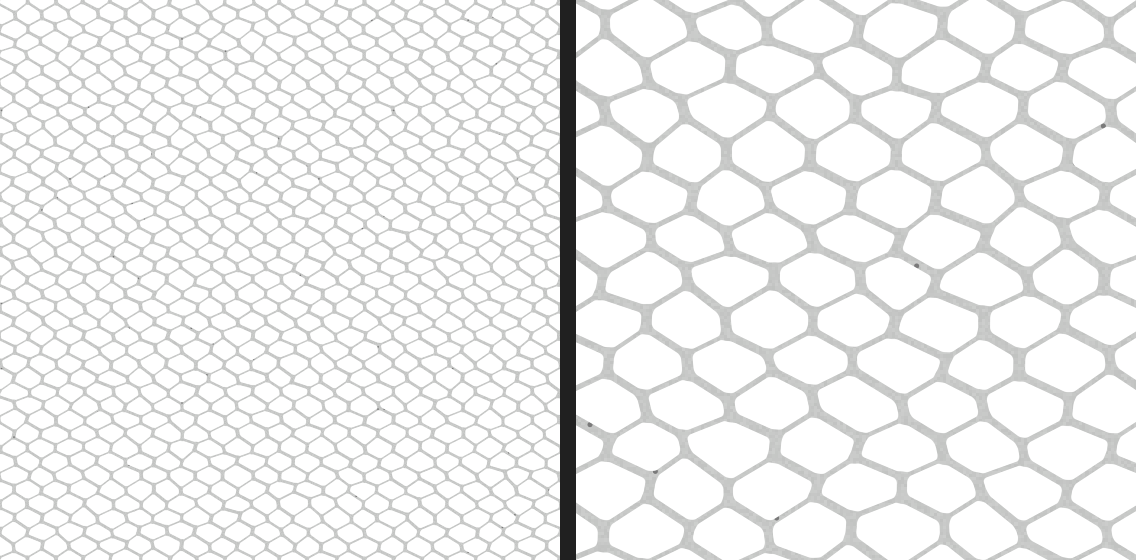
Left, the full canvas; right, a detail of the centre.
Give the GLSL for this pattern, as a three.js fragment shader.

```glsl
// Pale grey hexagonal wire netting with uneven knots on a white ground.
varying vec2 vUv;

const float CELLS = 20.0;           // meshes across and up
const float STRUT_HALF = 0.11;      // half height of a twisted knot, in meshes
const float STRUT_WIDTH = 0.125;
const float THICK_WIDTH = 0.098;    // wire falling to the right
const float THIN_WIDTH = 0.058;     // wire falling to the left
const float WIDTH_SPREAD = 0.3;     // relative variation of widths
const float JITTER = 0.12;          // full range of knot displacement
const float TILT = 0.07;            // full range of knot lean
const float BLEND = 0.05;           // rounding where wires meet
const float GRAIN_PER_CELL = 26.0;
const float GRAIN = 0.045;
const float SPECKS_PER_CELL = 9.0;
const float SPECK_CHANCE = 0.005;
const vec3 GROUND = vec3(1.0);
const vec3 WIRE = vec3(0.78, 0.785, 0.78);
const vec3 SPECK = vec3(0.48);

float hash(vec2 p) {
  vec3 q = fract(p.xyx * vec3(0.1031, 0.1030, 0.0973));
  q += dot(q, q.yzx + 33.33);
  return fract((q.x + q.y) * q.z);
}

// Hash of a knot index that wraps around the canvas
float knotHash(vec2 id, float salt) {
  return hash(mod(id, vec2(CELLS, 2.0 * CELLS)) + salt * 61.7);
}

// Rows lie half a mesh apart, odd rows are shifted by half a mesh
vec2 knotCenter(vec2 id) {
  vec2 offset = vec2(knotHash(id, 1.0), knotHash(id, 2.0)) - 0.5;
  return vec2(id.x + 0.5 * mod(id.y, 2.0), 0.5 * id.y) + JITTER * offset;
}

// Vector from the centre of a knot to its upper end
vec2 knotArm(vec2 id) {
  float size = 0.8 + 0.4 * knotHash(id, 3.0);
  return vec2(TILT * (knotHash(id, 4.0) - 0.5), STRUT_HALF * size);
}

float segment(vec2 p, vec2 a, vec2 b) {
  vec2 pa = p - a, ba = b - a;
  return length(pa - ba * clamp(dot(pa, ba) / dot(ba, ba), 0.0, 1.0));
}

float smoothMin(float a, float b) {
  float h = max(BLEND - abs(a - b), 0.0) / BLEND;
  return min(a, b) - 0.25 * BLEND * h * h;
}

float halfWidth(float width, vec2 id, float salt) {
  return 0.5 * width * (1.0 + WIDTH_SPREAD * (knotHash(id, salt) - 0.5));
}

// Signed distance to a knot and the two wires hanging from it
float knotAndWires(vec2 p, vec2 id) {
  vec2 center = knotCenter(id);
  vec2 arm = knotArm(id);
  vec2 foot = center - arm;
  vec2 leftId = vec2(id.x - 1.0 + mod(id.y, 2.0), id.y - 1.0);
  vec2 rightId = leftId + vec2(1.0, 0.0);
  float strut = segment(p, foot, center + arm) - halfWidth(STRUT_WIDTH, id, 5.0);
  float thin = segment(p, foot, knotCenter(leftId) + knotArm(leftId))
    - halfWidth(THIN_WIDTH, id, 6.0);
  float thick = segment(p, foot, knotCenter(rightId) + knotArm(rightId))
    - halfWidth(THICK_WIDTH, id, 7.0);
  return smoothMin(strut, smoothMin(thin, thick));
}

float netting(vec2 p) {
  float d = 1.0;
  float baseRow = floor(2.0 * p.y);
  for (int j = -1; j <= 2; j++) {
    float row = baseRow + float(j);
    float baseCol = floor(p.x - 0.5 * mod(row, 2.0) + 0.5);
    for (int i = -1; i <= 1; i++) {
      d = smoothMin(d, knotAndWires(p, vec2(baseCol + float(i), row)));
    }
  }
  return d;
}

// Sparse round flecks of dirt
float specks(vec2 p, float soft) {
  vec2 q = p * SPECKS_PER_CELL;
  vec2 id = mod(floor(q), CELLS * SPECKS_PER_CELL);
  float present = step(hash(id + 17.3), SPECK_CHANCE);
  float d = length(fract(q) - 0.5) / SPECKS_PER_CELL - 0.03;
  return present * (1.0 - smoothstep(-0.5 * soft, 0.5 * soft, d));
}

void main() {
  vec2 p = vUv * CELLS;
  float soft = 1.2 * max(fwidth(vUv.x), fwidth(vUv.y)) * CELLS;
  float coverage = 1.0 - smoothstep(-0.5 * soft, 0.5 * soft, netting(p));

  // Fine mottling of the metal
  vec2 grainId = mod(floor(p * GRAIN_PER_CELL), CELLS * GRAIN_PER_CELL);
  vec3 metal = WIRE + GRAIN * (hash(grainId + 5.1) - 0.5);
  metal = mix(metal, SPECK, specks(p, soft));

  gl_FragColor = vec4(mix(GROUND, metal, coverage), 1.0);
}
```
